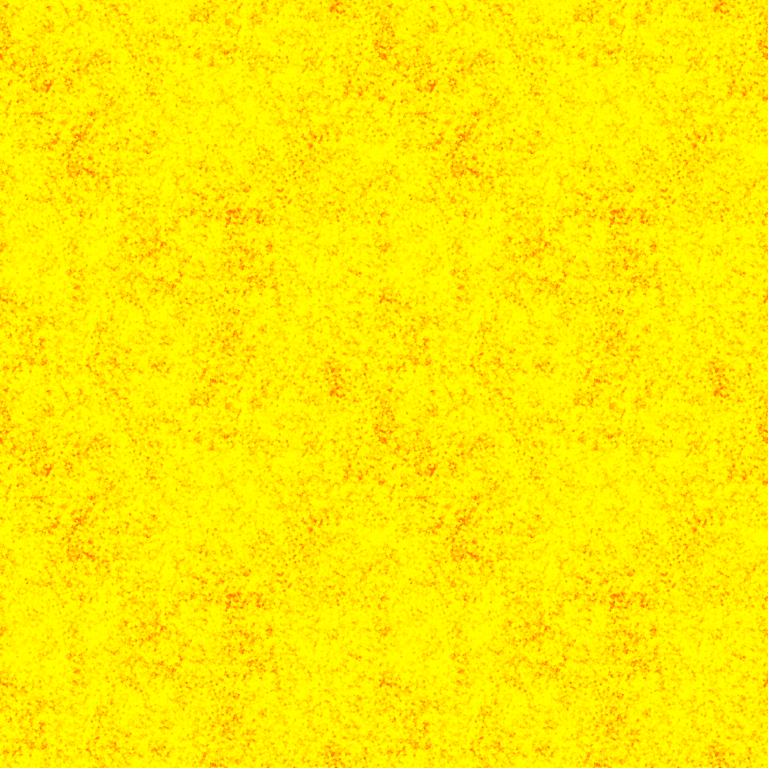
Reproduce this texture procedurally as a three.js fragment shader.

```glsl
// Yellow ground dusted with crisp orange speckles that gather in small patches.
// Wrapping value noise, faint clouds plus strong grain, is summed to a bell curve
// and bent into a long-tailed depth that pulls the green channel down.

varying vec2 vUv;

float hash(vec3 p) {
  p = fract(p * 0.1031);
  p += dot(p, p.zyx + 31.32);
  return fract((p.x + p.y) * p.z);
}

// Hash of a lattice corner, wrapped to the period
float corner(vec2 cell, float period, float seed) {
  return hash(vec3(floor(mod(cell + 0.5, period)), seed));
}

// Value noise centred on zero that repeats each unit of p;
// plateau is the flat margin of each cell, which firms up the edges
float noise(vec2 p, float period, float seed, float plateau) {
  p *= period;
  vec2 cell = floor(p);
  vec2 w = smoothstep(plateau, 1.0 - plateau, p - cell);
  float low = mix(corner(cell, period, seed),
                  corner(cell + vec2(1.0, 0.0), period, seed), w.x);
  float high = mix(corner(cell + vec2(0.0, 1.0), period, seed),
                   corner(cell + vec2(1.0, 1.0), period, seed), w.x);
  return mix(low, high, w.y) - 0.5;
}

// Patches: four octaves, gaining strength from broad blotches to small clumps
float clouds(vec2 p) {
  float sum = 0.0;
  float period = 5.0;
  float strength = 0.34;
  for (int i = 0; i < 4; i++) {
    sum += strength * noise(p, period, 3.0 + 7.0 * float(i), 0.0);
    period = period * 2.0 + 1.0;
    strength *= 1.1;
  }
  return sum;
}

// Speckles: two lattices turned by whole-number matrices, so they still wrap
float grain(vec2 p) {
  float coarse = noise(mat2(2.0, 1.0, -1.0, 2.0) * p, 56.0, 41.0, 0.2);
  float fine = noise(mat2(2.0, -1.0, 1.0, 2.0) * p, 92.0, 59.0, 0.2);
  return 1.2 * coarse + 0.8 * fine;
}

void main() {
  // The pattern repeats twice each way
  vec2 tile = vUv * 2.0;

  // Scale the sum to unit deviation
  float level = (clouds(tile) + grain(tile)) / 0.39;

  // Soft threshold: flat yellow below, steep orange specks above
  float depth = 0.076 * log(1.0 + exp(1.6 * level + 0.1 * level * level * level));
  vec3 yellow = vec3(1.0, 1.0, 0.0);
  vec3 orange = vec3(1.0, 0.5, 0.0);
  gl_FragColor = vec4(mix(yellow, orange, min(depth / 0.5, 1.0)), 1.0);
}
```
